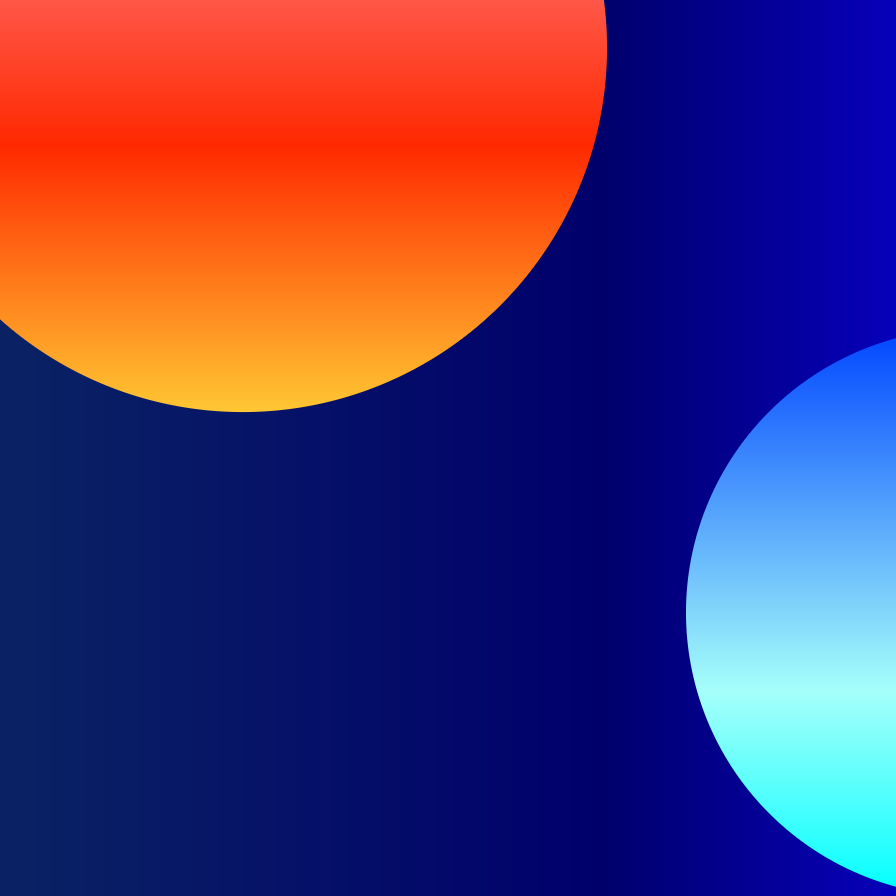
A Shadertoy shader for this background:

```glsl
// Two large gradient discs, one fiery and one icy, over a deep blue backdrop.
// Each disc is a circle distance function filled with a vertical three-stop
// gradient; the backdrop is a horizontal three-stop gradient.

// Piecewise linear blend: a at position pa, b at pb, c at pc (pa < pb < pc).
vec3 threeStops(float p, float pa, vec3 a, float pb, vec3 b, float pc, vec3 c) {
    vec3 lower = mix(a, b, clamp((p - pa) / (pb - pa), 0.0, 1.0));
    return mix(lower, c, clamp((p - pb) / (pc - pb), 0.0, 1.0));
}

// Antialiased coverage of a disc; pixel is the width of one pixel.
float discMask(vec2 uv, vec2 center, float radius, float pixel) {
    return clamp(0.5 - (length(uv - center) - radius) / pixel, 0.0, 1.0);
}

void mainImage(out vec4 fragColor, in vec2 fragCoord) {
    vec2 uv = fragCoord / iResolution.xy;
    float pixel = 1.0 / min(iResolution.x, iResolution.y);

    // Backdrop: slate navy, dark navy, then bright royal blue
    vec3 color = threeStops(uv.x,
        0.0,  vec3(0.04, 0.135, 0.39),
        0.67, vec3(0.0, 0.0, 0.42),
        1.0,  vec3(0.025, 0.0, 0.73));

    // Fiery disc: amber base, red band, coral top
    vec3 fire = threeStops(uv.y,
        0.540, vec3(1.0, 0.78, 0.20),
        0.838, vec3(1.0, 0.16, 0.0),
        1.0,   vec3(1.0, 0.34, 0.28));
    color = mix(color, fire, discMask(uv, vec2(0.271, 0.9466), 0.4065, pixel));

    // Icy disc: cyan base, pale band, blue top
    vec3 ice = threeStops(uv.y,
        0.0,   vec3(0.0, 1.0, 1.0),
        0.229, vec3(0.65, 1.0, 0.98),
        0.633, vec3(0.0, 0.27, 1.0));
    color = mix(color, ice, discMask(uv, vec2(1.0826, 0.3164), 0.317, pixel));

    fragColor = vec4(color, 1.0);
}
```
